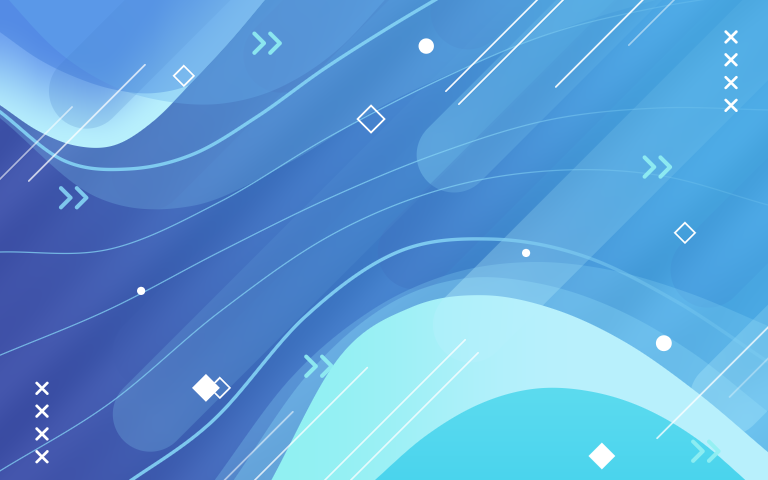
This background is drawn by a Shadertoy shader. Its source:

```glsl
// Abstract blue backdrop: translucent waves over diagonal capsules,
// with contour lines, slanted strokes and small geometric marks.
// Waves are splines through evenly spaced heights; the rest is distance fields.

const vec3 INDIGO = vec3(.25, .32, .66), BLUE = vec3(.25, .48, .78), SKY = vec3(.29, .66, .89);
const vec3 ICE = vec3(.52, .83, .96), PALE = vec3(.72, .94, .99);
const vec3 AQUA = vec3(.57, .94, .95), CYAN = vec3(.29, .83, .93);

float cover(float d, float px) { return clamp(.5 - d / px, 0., 1.); }

void paint(inout vec3 col, vec3 tint, float alpha) { col = mix(col, tint, alpha); }

// Catmull-Rom curve through eight heights from x = lo to hi
float spline(float x, float lo, float hi, vec4 a, vec4 b) {
  float k[8] = float[8](a.x, a.y, a.z, a.w, b.x, b.y, b.z, b.w);
  float s = clamp((x - lo) / (hi - lo), 0., 1.) * 7.;
  int i = min(int(s), 6);
  float t = s - float(i), p1 = k[i], p2 = k[i + 1];
  float p0 = i > 0 ? k[max(i - 1, 0)] : 2. * p1 - p2;
  float p3 = i < 6 ? k[min(i + 2, 7)] : 2. * p2 - p1;
  return p1 + .5 * t * (p2 - p0 + t * (2. * p0 - 5. * p1 + 4. * p2 - p3
    + t * (3. * (p1 - p2) + p3 - p0)));
}

// Signed distance to a wave edge, positive above it
float wave(vec2 p, float lo, float hi, vec4 a, vec4 b) {
  float y = spline(p.x, lo, hi, a, b), e = .002;
  float slope = (spline(p.x + e, lo, hi, a, b) - y) / e;
  return (p.y - y) / sqrt(1. + slope * slope);
}

float segment(vec2 p, vec2 a, vec2 v) {
  return length(p - a - v * clamp(dot(p - a, v) / dot(v, v), 0., 1.));
}

// Rounded band running up-right and fading along its length
float capsule(vec2 p, vec2 start, float px) {
  vec2 q = p - start;
  float along = max((q.x + q.y) * .5, 0.);
  return cover(length(q - along) - .078, px) * exp(-3.1 * along);
}

float crosses(vec2 p, vec2 top, float px) {
  float d = 1.;
  for (int i = 0; i < 4; i++) {
    vec2 q = abs(p - top + vec2(0, .0475 * float(i)));
    d = min(d, segment(q, vec2(0), vec2(.011)));
  }
  return cover(d - .0028, px);
}

void mainImage(out vec4 fragColor, in vec2 fragCoord) {
  vec2 p = fragCoord / iResolution.xy * vec2(1.6, 1);
  float px = 1. / iResolution.y, d;

  // Base gradient with faint diagonal bands
  float g = p.x / 1.6 + .12 * (p.y - .5), diag = p.x - p.y;
  vec3 col = mix(mix(INDIGO, BLUE, smoothstep(-.05, .5, g)), SKY, smoothstep(.4, 1., g));
  col += .012 * (sin(diag * 19.) + sin(diag * 31. + 1.));

  // Capsules: place and signed strength; the last three lie over the waves
  vec3 caps[11] = vec3[11](vec3(.946, .677, .36), vec3(.865, .475, -.45), vec3(.975, .975, -.3),
    vec3(.585, .885, -.5), vec3(.31, .64, -.4), vec3(.313, .267, -.3), vec3(.313, .137, .23),
    vec3(1.475, .437, -.3), vec3(.98, .323, .4), vec3(1.515, .17, .3), vec3(.18, .81, -.2));
  for (int i = 0; i < 8; i++)
    paint(col, caps[i].z > 0. ? ICE : mix(INDIGO, BLUE, p.x), abs(caps[i].z) * capsule(p, caps[i].xy, px));

  // Upper waves
  d = wave(p, 0., 1.4, vec4(.754, .59, .571, .66), vec4(.781, .873, .95, 1.01));
  paint(col, ICE, .26 * cover(-d, px) * (1. - .4 * p.x));
  float pool = wave(p, 0., .56, vec4(.781, .727, .696, .698), vec4(.748, .829, .915, 1.01));
  float depth = smoothstep(0., .2, pool + .25 * max(.15 - p.x, 0.));
  paint(col, mix(PALE, vec3(.4, .6, .93), depth), cover(-pool, px));
  d = wave(p, 0., .56, vec4(.933, .877, .838, .813), vec4(.806, .825, .875, .958));
  paint(col, vec3(.22, .46, .85), .4 * cover(max(-d, -pool), px));
  d = wave(p, 0., .82, vec4(1.02, .896, .821, .788), vec4(.785, .819, .896, 1.02));
  paint(col, vec3(.4, .69, .93), .35 * cover(-d, px));

  // Lower waves
  d = wave(p, .44, 1.6, vec4(-.01, .212, .352, .429), vec4(.454, .438, .39, .321));
  paint(col, ICE, .28 * cover(d, px));
  d = wave(p, .48, 1.6, vec4(-.01, .219, .36, .419), vec4(.41, .358, .267, .142));
  paint(col, ICE, .38 * cover(d, px));
  d = wave(p, .56, 1.6, vec4(-.01, .258, .36, .385), vec4(.356, .287, .183, .058));
  paint(col, mix(AQUA, PALE, smoothstep(.6, 1.2, p.x)), cover(d, px));
  d = wave(p, .77, 1.57, vec4(-.01, .09, .158, .19), vec4(.185, .15, .083, -.015));
  paint(col, mix(CYAN, AQUA, 1.3 * p.y), cover(d, px));
  for (int i = 8; i < 11; i++)
    paint(col, caps[i].z > 0. ? PALE : BLUE, abs(caps[i].z) * capsule(p, caps[i].xy, px));

  // Contour lines: two bold, three thin
  float bold = abs(wave(p, 0., .94, vec4(.767, .665, .648, .679), vec4(.758, .854, .94, 1.02)));
  d = wave(p, .25, 1.6, vec4(-.017, .123, .34, .475), vec4(.502, .467, .373, .246));
  bold = min(bold, abs(d));
  float thin = abs(wave(p, 0., 1.6, vec4(.475, .481, .579, .715), vec4(.833, .929, .985, 1.02)));
  d = wave(p, 0., 1.6, vec4(.26, .356, .475, .587), vec4(.681, .75, .775, .771));
  thin = min(thin, abs(d));
  d = wave(p, 0., 1.6, vec4(.019, .16, .35, .508), vec4(.604, .644, .635, .573));
  thin = min(thin, abs(d));
  float lines = max(.9 * cover(bold - .0035, px), .75 * cover(thin - .0013, px));
  paint(col, ICE, lines * (1. - .7 * smoothstep(.8, 1.5, p.x)));

  // Slanted strokes: start and reach; shorter ones are fainter
  vec3 strokes[12] = vec3[12](vec3(.929, .81, .22), vec3(.956, .783, .24), vec3(1.158, .819, .2),
    vec3(1.31, .906, .11), vec3(.06, .623, .242), vec3(0, .627, .15), vec3(.531, 0, .234),
    vec3(.677, 0, .292), vec3(.731, 0, .265), vec3(.468, 0, .142), vec3(1.369, .087, .24), vec3(1.52, .173, .1));
  for (int i = 0; i < 12; i++) {
    vec3 s = strokes[i];
    d = segment(p, s.xy, s.zz) - .0018;
    paint(col, vec3(1), cover(d, px) * smoothstep(0., .22, s.z) * (i > 3 ? .75 : .95));
  }

  // Crosses, dots and diamonds; negative size means outline
  float marks = max(crosses(p, vec2(1.523, .923), px), crosses(p, vec2(.0875, .191), px));
  vec3 dots[4] = vec3[4](vec3(.888, .904, .016), vec3(1.383, .285, .0165),
    vec3(1.096, .473, .0085), vec3(.294, .394, .0085));
  for (int i = 0; i < 4; i++) marks = max(marks, cover(length(p - dots[i].xy) - dots[i].z, px));
  vec3 gems[6] = vec3[6](vec3(.429, .192, .029), vec3(1.254, .05, .028), vec3(.773, .752, -.028),
    vec3(.383, .842, -.021), vec3(1.427, .515, -.021), vec3(.458, .192, -.021));
  for (int i = 0; i < 6; i++) {
    vec2 q = abs(p - gems[i].xy);
    d = (q.x + q.y - abs(gems[i].z)) * .707;
    marks = max(marks, cover(gems[i].z < 0. ? abs(d) - .0018 : d, px));
  }
  paint(col, vec3(1), marks);

  // Double chevrons
  vec2 arrows[5] = vec2[5](vec2(.55, .91), vec2(.147, .588), vec2(1.363, .652), vec2(.658, .237), vec2(1.464, .06));
  for (int i = 0; i < 10; i++) {
    vec2 q = p - arrows[i / 2] - vec2(.033 * float(i % 2), 0);
    d = segment(vec2(q.x, abs(q.y)), vec2(0), vec2(-.02, .02)) - .0042;
    paint(col, mix(ICE, AQUA, smoothstep(.1, .6, p.x)), .9 * cover(d, px));
  }
  fragColor = vec4(col, 1);
}
```
